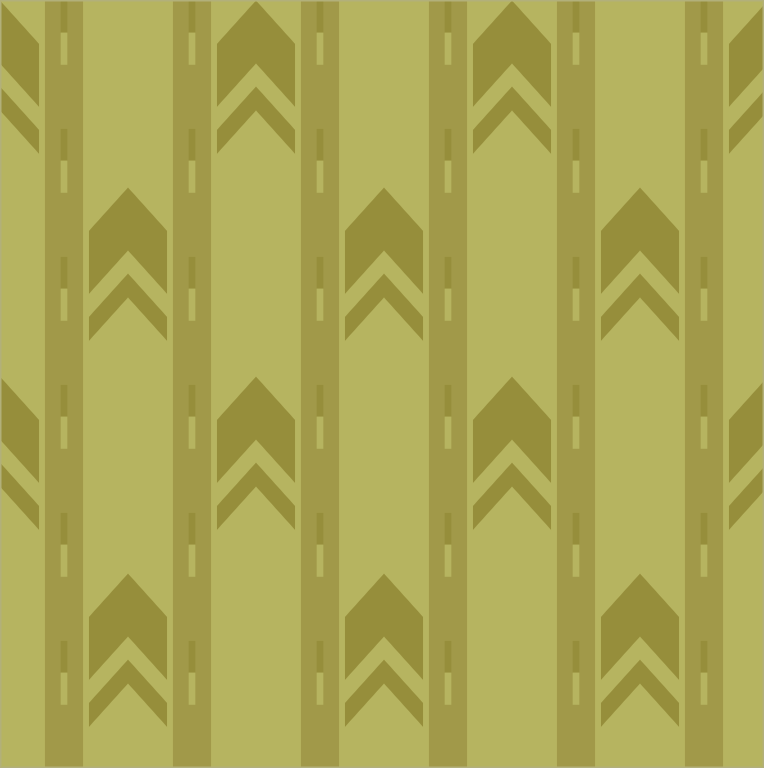
Reproduce this pattern procedurally as a Shadertoy shader.

```glsl
const float COLUMNS = 6.0;      // column pitches per canvas height
const float ROW_PITCH = 1.5;    // arrow spacing in column pitches
const float ROW_MARGIN = 0.125; // space above each arrow tip
const float ARROW_SLOPE = 1.11;

const vec3 GROUND = vec3(0.714, 0.706, 0.376);
const vec3 ROAD = vec3(0.631, 0.600, 0.286);
const vec3 OLIVE = vec3(0.588, 0.557, 0.231);
const vec3 BORDER = vec3(0.70, 0.69, 0.48);

// Coverage of the interval [lo, hi], softened over the given width
float band(float v, float lo, float hi, float soft) {
    return clamp(min(v - lo, hi - v) / soft + 0.5, 0.0, 1.0);
}

// Thick pointed arrow with a thinner chevron below; the tip is at the origin
float doubleArrow(vec2 p, float pixel) {
    float side = abs(p.x);
    float depth = p.y - ARROW_SLOPE * side;
    float soft = pixel * length(vec2(1.0, ARROW_SLOPE));
    float bars = max(band(depth, 0.0, 0.492, soft), band(depth, 0.672, 0.859, soft));
    return bars * band(side, -1.0, 0.305, pixel);
}

// Small uneven shift of each arrow row
float rowShift(float row) {
    float phase = row * 1.5708;
    return -0.027 + 0.031 * cos(phase) - 0.008 * sin(phase);
}

// Arrows on alternating columns and rows
float arrowField(vec2 p, float pixel) {
    float column = floor(p.x + 0.5);
    float row = floor((p.y + ROW_MARGIN) / ROW_PITCH);
    float visible = 1.0 - mod(column + row, 2.0);
    vec2 tip = vec2(column, row * ROW_PITCH + rowShift(row));
    return visible * doubleArrow(p - tip, pixel);
}

// Vertical road with a dashed centre line, half dark and half light
vec3 paintRoad(vec3 color, vec2 p, float pixel) {
    float across = fract(p.x) - 0.5;
    float along = fract(p.y);
    float dash = band(across, -0.026, 0.026, pixel);
    color = mix(color, ROAD, band(across, -0.149, 0.149, pixel));
    color = mix(color, OLIVE, dash * band(along, 0.007, 0.255, pixel));
    return mix(color, GROUND, dash * band(along, 0.255, 0.506, pixel));
}

void mainImage(out vec4 fragColor, in vec2 fragCoord) {
    // Column units, with y running down from the top edge
    float pixel = COLUMNS / iResolution.y;
    vec2 size = iResolution.xy * pixel;
    vec2 p = vec2(fragCoord.x, iResolution.y - fragCoord.y) * pixel;

    vec3 color = paintRoad(GROUND, p, pixel);
    color = mix(color, OLIVE, arrowField(p, pixel));

    // Fine pale frame
    vec2 inset = min(p, size - p);
    color = mix(color, BORDER, band(min(inset.x, inset.y), -1.0, 0.0117, pixel));
    fragColor = vec4(color, 1.0);
}
```
